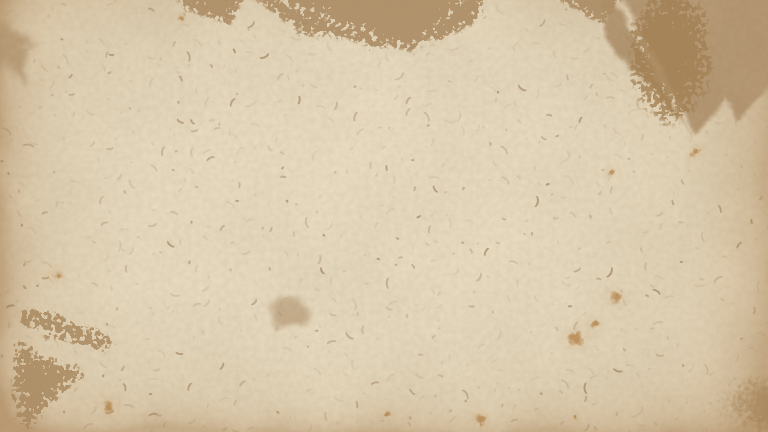
This texture is drawn by a Shadertoy shader. Its source:

```glsl
// Aged paper: a cream sheet with browned borders, fine grain and short fibres.
// Ragged stains are unions of triangles warped by gradient noise; some are
// broken into speckles by a noise threshold. Small rust spots are scattered on top.

// Colours
const vec3 PAPER      = vec3(0.890, 0.840, 0.735);
const vec3 EDGE_BROWN = vec3(0.660, 0.510, 0.335);
const vec3 STAIN      = vec3(0.690, 0.575, 0.430);
const vec3 DARK_STAIN = vec3(0.635, 0.500, 0.325);
const vec3 RUST       = vec3(0.680, 0.470, 0.230);
const vec3 FIBRE      = vec3(0.600, 0.480, 0.330);
// Lengths and strengths, in canvas heights
const float WARP = 0.016;
const float SPECKLE_SCALE = 85.0;
const float SPECKLE_DEPTH = 0.060;
const float GRAIN = 0.030;
const float FIBRE_CELL = 0.036;
const float FIBRE_CHANCE = 0.55;

// Rust spots: centre (y down from the top), radius
const int SPOTS = 11;
const vec3 SPOT[SPOTS] = vec3[SPOTS](
    vec3(1.414, 0.398, 0.009), vec3(1.611, 0.355, 0.011), vec3(0.424, 0.039, 0.010),
    vec3(0.130, 0.634, 0.010), vec3(0.256, 0.938, 0.015), vec3(1.430, 0.688, 0.016),
    vec3(1.336, 0.783, 0.018), vec3(1.372, 0.750, 0.010), vec3(1.111, 0.978, 0.013),
    vec3(0.896, 0.958, 0.008), vec3(1.330, 0.968, 0.007));

vec2 hash2(vec2 cell) {
    const uint MUL = 1664525u, ADD = 1013904223u;
    uvec2 v = uvec2(ivec2(cell)) * MUL + ADD;
    v.x += v.y * MUL; v.y += v.x * MUL;
    v ^= v >> 16u;
    v.x += v.y * MUL; v.y += v.x * MUL;
    v ^= v >> 16u;
    return vec2(v >> 8u) / 16777216.0;
}

float gradDot(vec2 cell, vec2 offset) {
    float a = 6.2832 * hash2(cell).x;
    return dot(vec2(cos(a), sin(a)), offset);
}

float noise(vec2 p) {
    vec2 i = floor(p), f = p - i, u = f * f * f * (f * (f * 6.0 - 15.0) + 10.0);
    vec2 o = vec2(1, 0);
    return mix(mix(gradDot(i, f), gradDot(i + o.xy, f - o.xy), u.x),
               mix(gradDot(i + o.yx, f - o.yx), gradDot(i + 1.0, f - 1.0), u.x), u.y);
}

float fbm(vec2 p) {
    float sum = 0.0, amp = 1.0;
    for (int i = 0; i < 4; i++) { sum += amp * noise(p); p = p * 2.03 + 17.3; amp *= 0.5; }
    return sum;
}

float segment(vec2 p, vec2 a, vec2 b) {
    vec2 e = b - a;
    return length(p - a - e * clamp(dot(p - a, e) / dot(e, e), 0.0, 1.0));
}

float side(vec2 p, vec2 a, vec2 b) { return (b.x - a.x) * (p.y - a.y) - (b.y - a.y) * (p.x - a.x); }

float triangle(vec2 p, vec2 a, vec2 b, vec2 c) {
    float d = min(segment(p, a, b), min(segment(p, b, c), segment(p, c, a)));
    vec3 s = vec3(side(p, a, b), side(p, b, c), side(p, c, a)) * sign(side(c, a, b));
    return min(s.x, min(s.y, s.z)) > 0.0 ? -d : d;
}

// Short curved hairs, at most one per cell
float fibres(vec2 p, float px) {
    vec2 home = floor(p / FIBRE_CELL);
    float ink = 0.0;
    for (int k = 0; k < 9; k++) {
        vec2 cell = home + vec2(k % 3 - 1, k / 3 - 1);
        vec2 h = hash2(cell + 300.0), g = hash2(cell + 700.0);
        vec2 r = p - (cell + h) * FIBRE_CELL;
        float a = 6.2832 * g.x, len = mix(0.001, 0.011, g.y * g.y);
        r = mat2(cos(a), sin(a), -sin(a), cos(a)) * r;
        r.y += 25.0 * r.x * r.x;
        float d = segment(r, vec2(-len, 0), vec2(len, 0)) - 0.0006;
        float strength = step(fract(h.x * 57.0), FIBRE_CHANCE) * mix(0.12, 0.65, pow(fract(h.y * 91.0), 4.0));
        ink = max(ink, strength * (1.0 - smoothstep(0.0, 1.2 * px + 0.0006, d)));
    }
    return ink;
}

void mainImage(out vec4 fragColor, in vec2 fragCoord) {
    float px = 1.0 / iResolution.y, width = iResolution.x * px;
    vec2 p = fragCoord * px;
    p.y = 1.0 - p.y; // measured down from the top edge
    float cloud = fbm(p * 4.0), fine = fbm(p * 70.0);
    float speck = noise(p * SPECKLE_SCALE) + 0.5 * noise(p * SPECKLE_SCALE * 2.1 + 9.0);
    vec2 q = p + WARP * vec2(fbm(p * 17.0), fbm(p * 17.0 + 40.0));

    // Sheet and browned borders
    vec3 col = PAPER + 0.018 * cloud + GRAIN * fine * vec3(0.8, 0.9, 1.0);
    vec4 gap = max(vec4(p.x, width - p.x, p.y, 1.0 - p.y) + 0.025 * cloud, 0.0);
    vec4 border = vec4(0.34, 0.22, 0.08, 0.30) * exp(-gap / vec4(0.035, 0.06, 0.05, 0.03))
                + vec4(0.24, 0.28, 0.09, 0.17) * exp(-gap / vec4(0.17, 0.20, 0.15, 0.14));
    col = mix(col, EDGE_BROWN, min(dot(border, vec4(1)), 0.72));
    col = mix(col, FIBRE, fibres(p, px));

    // Smooth stains: top right and upper left
    float right = triangle(q, vec2(1.38, -0.08), vec2(1.40, 0.10), vec2(1.609, 0.318));
    right = min(right, triangle(q, vec2(1.37, -0.12), vec2(1.95, -0.05), vec2(1.609, 0.318)));
    right = min(right, triangle(q, vec2(1.53, -0.12), vec2(1.70, 0.287), vec2(2.0, -0.02)));
    float left = triangle(q, vec2(-0.1, -0.02), vec2(0.108, 0.105), vec2(-0.1, 0.20));
    left = min(left, triangle(q, vec2(-0.08, 0.08), vec2(0.085, 0.10), vec2(0.060, 0.208)));
    float wash = max(1.0 - smoothstep(-0.016, 0.005, right), 0.85 * (1.0 - smoothstep(-0.03, 0.006, left)));
    col = mix(col, STAIN + 0.025 * cloud + 0.012 * fine, 0.94 * wash);

    // Speckled stains: top centre, top right fringe, lower left
    float top = triangle(q, vec2(0.34, -0.04), vec2(0.59, -0.04), vec2(0.521, 0.055));
    top = min(top, triangle(q, vec2(0.53, -0.05), vec2(1.14, -0.05), vec2(0.949, 0.118)));
    top = min(top, triangle(q, vec2(0.56, -0.03), vec2(0.70, 0.072), vec2(0.949, 0.118)));
    top = min(top, triangle(q, vec2(0.93, 0.11), vec2(1.13, -0.04), vec2(1.09, 0.062)));
    top = min(top, triangle(q, vec2(1.24, -0.03), vec2(1.45, -0.03), vec2(1.40, 0.045)));
    float low = min(segment(q, vec2(0.075, 0.738), vec2(0.225, 0.790)) - 0.022,
                    triangle(q, vec2(0.025, 0.79), vec2(0.195, 0.865), vec2(0.050, 1.0)));
    float patchy = 0.5 * (length((q - vec2(1.55, 0.125)) / vec2(0.085, 0.14)) - 1.0) * 0.1;
    vec3 field = vec3(top - 0.004, low + 0.003, patchy) + SPECKLE_DEPTH * vec3(0.75, 1.0, 0.8) * speck;
    vec3 limit = 1.0 - smoothstep(vec3(0.0), vec3(0.012, 0.008, 0.015), vec3(top, low, patchy));
    vec3 broken = limit * (1.0 - smoothstep(-0.006, 0.006, field));
    col = mix(col, mix(STAIN, DARK_STAIN, 0.35), 0.90 * broken.x);
    col = mix(col, mix(STAIN, DARK_STAIN, 0.55), 0.85 * broken.y);
    col = mix(col, DARK_STAIN, 0.80 * broken.z);

    // Soft blot and lower right corner
    float blot = length((q - vec2(0.667, 0.725)) / vec2(0.054, 0.042));
    col = mix(col, STAIN, (0.62 + 0.2 * cloud) * (1.0 - smoothstep(0.55, 1.15, blot)));
    float corner = length((q - vec2(1.775, 0.94)) / vec2(0.10, 0.075));
    col = mix(col, DARK_STAIN, 0.65 * (1.0 - smoothstep(0.2, 1.1, corner + 0.5 * speck)));

    // Rust spots with a faint halo
    for (int i = 0; i < SPOTS; i++) {
        float d = length(q - SPOT[i].xy) / SPOT[i].z + 0.5 * speck;
        col = mix(col, RUST, 0.58 * (1.0 - smoothstep(0.2, 1.1, d)) + 0.12 * exp(-0.4 * d * d));
    }
    fragColor = vec4(clamp(col, 0.0, 1.0), 1.0);
}
```
